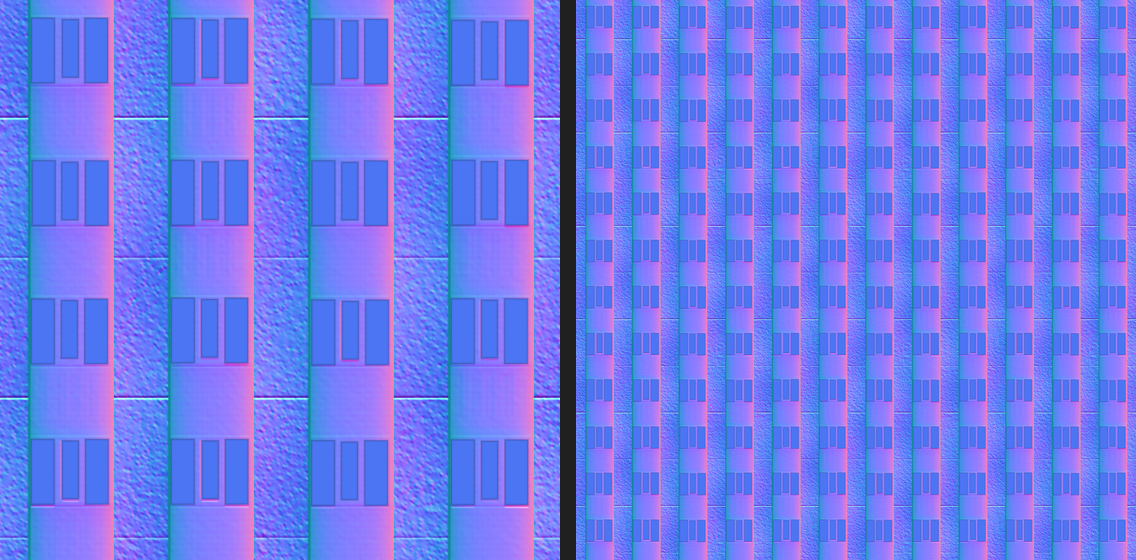
Left, the tile; right, the same tile 3 across and 3 down.
A WebGL 1 fragment shader for this texture map:

```glsl
precision highp float;
uniform vec2 u_resolution;

float hash(vec2 p) {
  return fract(sin(dot(p, vec2(127.1, 311.7))) * 4375.85);
}

// Slope of soft cellular bumps, slanted a little, wrapping after `period` cells
vec2 bumpSlope(vec2 uv, float period) {
  vec2 p = uv * period;
  vec2 base = floor(p);
  vec2 slope = vec2(0.0);
  for (int j = -1; j <= 1; j++) {
    for (int i = -1; i <= 1; i++) {
      vec2 id = base + vec2(float(i), float(j));
      vec2 key = mod(id, period);
      vec2 d = p - id - vec2(hash(key), hash(key + 37.0));
      float height = hash(key + 71.0) * 2.0 - 1.0;
      slope += height * (d + 0.25 * d.yx) * exp(-5.0 * (dot(d, d) + 0.5 * d.x * d.y));
    }
  }
  return slope;
}

float band(float x, float width) {
  return exp(-x * x / (width * width));
}

// One inside the span from -halfSize to halfSize, with soft ends
float span(float x, float halfSize, float soft) {
  return 1.0 - smoothstep(-soft, soft, abs(x) - halfSize);
}

float boxDistance(vec2 p, vec2 halfSize) {
  vec2 q = abs(p) - halfSize;
  return length(max(q, 0.0)) + min(max(q.x, q.y), 0.0);
}

// Curved wall of the recessed bay: teal at its left, pink at its right
vec2 baySlope(vec2 p, vec2 uv, vec2 cell) {
  float t = p.x > 0.8 ? 0.0 : min(p.x / 0.6, 1.0);
  vec2 slope = vec2(-0.02 - 0.75 * exp(-5.5 * t) + 0.22 * t + 1.25 * exp(-9.0 * (1.0 - t)),
                    -0.02 + 0.26 * exp(-6.0 * t));
  float below = (1.0 - smoothstep(0.38, 0.42, p.y)) * exp(-10.0 * max(0.4 - p.y, 0.0));
  slope += vec2(0.12, -0.22) * below * hash(cell + 5.0);
  slope += vec2(-0.2, 0.12) * band(p.y - 0.89, 0.055) * hash(cell + 9.0);

  // Faint panel joints, streaks and fine ripples
  float inside = span(p.x - 0.295, 0.28, 0.01);
  slope.y += inside * (0.16 * band(p.y - 0.375, 0.007) - 0.18 * band(p.y - 0.388, 0.007)
                     + 0.16 * band(p.y - 0.885, 0.006));
  float streak = sin(p.x * 95.0) * sin(p.x * 41.0 + 6.0 * hash(cell));
  float lower = span(p.y - 0.18, 0.16, 0.03);
  slope.x += 0.12 * streak * lower * inside * smoothstep(0.4, 1.0, hash(cell + 13.0));
  slope += 0.015 * sin(6.28318 * vec2(110.0, 96.0) * uv);
  return slope + 0.16 * bumpSlope(uv, 90.0);
}

// Rough pillar with a gentle turn from violet to blue
vec2 pillarSlope(vec2 p, vec2 uv) {
  float t = (p.x - 0.6) / 0.4;
  vec2 slope = vec2(mix(0.16, -0.52, t), -0.03);
  slope += 0.08 * vec2(sin(6.28318 * (uv.y * 3.0 + uv.x)), sin(6.28318 * (uv.y * 2.0 - uv.x)));
  return slope + 1.9 * bumpSlope(uv, 144.0) + 0.9 * bumpSlope(uv + 0.37, 80.0);
}

void main() {
  vec2 uv = gl_FragCoord.xy / u_resolution;
  float aa = 3.0 / min(u_resolution.x, u_resolution.y);
  vec2 grid = uv * 4.0 - vec2(0.208, 0.0);
  vec2 p = fract(grid);
  vec2 cell = mod(floor(grid), 4.0);

  float pillar = span(p.x - 0.8, 0.2 - aa, aa);
  vec2 slope = mix(baySlope(p, uv, cell), pillarSlope(p, uv), pillar);

  // Pillar corners
  float beads = 0.7 + 0.3 * sin(6.28318 * uv.y * 116.0);
  float rightCorner = band(min(p.x, 1.0 - p.x), 0.01);
  slope += vec2(0.7, 0.05) * band(p.x - 0.594, 0.008);
  slope += vec2(-0.8, 0.4) * band(p.x - 0.612, 0.007) * beads;
  slope += vec2(-0.8, 0.35) * rightCorner;

  // Pillar joints, strong on every second row
  float strength = mix(0.4, 1.0, mod(cell.y, 2.0));
  float shadow = band(p.y - 0.166, 0.008) * pillar * strength;
  float shine = band(p.y - 0.152, 0.007) * pillar * strength;
  slope.y += 0.9 * shine - 0.9 * shadow;

  // Three windows, the middle one smaller
  float glass = 0.0;
  float outline = 0.0;
  float sill = 0.0;
  for (int i = 0; i < 3; i++) {
    float k = float(i);
    float middle = 1.0 - abs(k - 1.0);
    vec2 key = cell + vec2(17.0 * k, 3.0);
    vec2 jitter = vec2(hash(key), hash(cell + 21.0)) - 0.5;
    vec2 halfSize = vec2(0.083, 0.232) - middle * vec2(0.024, 0.025);
    vec2 q = p - vec2(0.1 + 0.191 * k, 0.63 + 0.015 * middle) - jitter * vec2(0.008, 0.02);
    float d = boxDistance(q, halfSize);
    float wear = smoothstep(0.35, 0.9, hash(key + 29.0));
    float alongX = span(q.x, halfSize.x, 0.01);
    float alongY = span(q.y, halfSize.y, 0.01);
    float leftEdge = band(q.x + halfSize.x + 0.009, 0.008) * alongY;
    float bottomEdge = band(q.y + halfSize.y + 0.011, 0.008) * alongX;
    slope += vec2(0.9, 0.0) * leftEdge * wear * (0.35 + 0.65 * middle);
    slope += vec2(0.6, -0.6) * bottomEdge * wear;
    sill += band(q.y + halfSize.y + 0.018, 0.006) * alongX * wear * step(cell.y, 0.5);
    glass = max(glass, 1.0 - smoothstep(-aa, aa, d));
    outline = max(outline, band(d, 0.007));
  }
  slope = mix(slope, vec2(-0.44, -0.09), glass);

  // Encode the normal, then shade the creases
  vec3 color = 0.5 + 0.5 * normalize(vec3(slope, 1.0));
  float leftShade = (1.0 - pillar) * (1.0 - glass) * exp(-14.0 * p.x);
  color -= vec3(0.02, 0.0, 0.1) * leftShade;
  color *= 1.0 - 0.2 * outline - 0.2 * rightCorner - 0.2 * shadow;
  color += vec3(0.2, 0.25, 0.1) * (shine + sill);
  gl_FragColor = vec4(clamp(color, 0.0, 1.0), 1.0);
}
```
